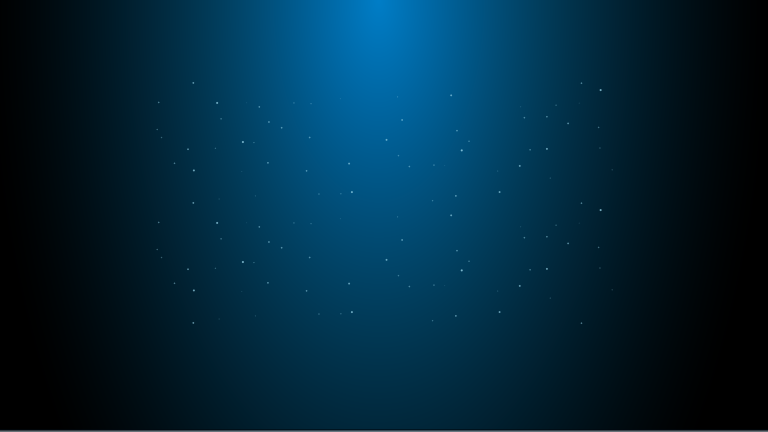
Write a WebGL 2 fragment shader that draws this background.

```glsl
#version 300 es
precision highp float;
// Deep blue light falling from the top edge, with a repeating field of faint specks.

#define GLOW_CENTER vec2(-0.012, 1.0)   // x from the middle, in canvas heights
#define GLOW_RADIUS vec2(0.912, 1.74)
#define GLOW_FALLOFF 1.38
#define FIELD_CENTER vec2(0.0, 0.527)
#define FIELD_HALF vec2(0.533, 0.284)
#define CELLS_PER_HEIGHT 18.0
#define ROWS_PER_REPEAT 5.0
#define SPECK_DENSITY 0.62
#define SPECK_RADIUS 0.0039
#define STRIP_HEIGHT 0.007
#define EDGE_HEIGHT 0.0035
#define EDGE_STRENGTH 0.5

uniform vec2 u_resolution;
out vec4 fragColor;

const vec3 LIGHT_BLUE = vec3(0.0, 0.492, 0.780);
const vec3 DEEP_BLUE = vec3(0.008, 0.495, 0.742);
const vec3 SPECK_COLOR = vec3(0.60, 0.84, 0.92);
const vec3 STRIP_COLOR = vec3(0.0, 0.03, 0.06);
const vec3 EDGE_COLOR = vec3(0.82, 0.86, 0.89);

vec3 hash3(vec2 p) {
    vec3 q = fract(p.xyx * vec3(0.1031, 0.1030, 0.0973));
    q += dot(q, q.yxz + 33.33);
    return fract((q.xxy + q.yzz) * q.zyx);
}

// Tall elliptical falloff, black at the rim.
vec3 glow(vec2 p) {
    float t = min(length((p - GLOW_CENTER) / GLOW_RADIUS), 1.0);
    vec3 tint = mix(LIGHT_BLUE, DEEP_BLUE, smoothstep(0.1, 0.5, t));
    return tint * pow(1.0 - t, GLOW_FALLOFF);
}

// One jittered speck per cell; the rows repeat down the field.
float specks(vec2 p, float pixel) {
    vec2 grid = (p - FIELD_CENTER + FIELD_HALF) * CELLS_PER_HEIGHT;
    vec2 cell = floor(grid);
    vec2 id = vec2(cell.x, mod(cell.y, ROWS_PER_REPEAT)) + 7.0;
    vec3 place = hash3(id);
    vec3 look = hash3(id + 41.0);

    vec2 center = mix(vec2(0.1), vec2(0.9), place.xy);
    float dist = length(grid - cell - center) / CELLS_PER_HEIGHT;
    float radius = SPECK_RADIUS * mix(0.6, 1.0, look.y);
    float disc = 1.0 - smoothstep(0.15 * radius, max(radius, pixel), dist);

    vec2 inside = step(abs(p - FIELD_CENTER), FIELD_HALF);
    float present = step(place.z, SPECK_DENSITY);
    return disc * present * inside.x * inside.y * mix(0.08, 0.8, look.y);
}

// Coverage of a band that rises from the bottom edge.
float bottomBand(float y, float height, float pixel) {
    return 1.0 - smoothstep(height - 0.5 * pixel, height + 0.5 * pixel, y);
}

void main() {
    float pixel = 1.0 / u_resolution.y;
    vec2 p = (gl_FragCoord.xy - vec2(0.5 * u_resolution.x, 0.0)) * pixel;

    vec3 color = glow(p);
    color = mix(color, SPECK_COLOR, specks(p, pixel));

    // Dark strip with a pale edge along the bottom.
    color = mix(color, STRIP_COLOR, 0.6 * bottomBand(p.y, STRIP_HEIGHT, pixel));
    color = mix(color, EDGE_COLOR, EDGE_STRENGTH * bottomBand(p.y, EDGE_HEIGHT, pixel));

    fragColor = vec4(color, 1.0);
}
```
